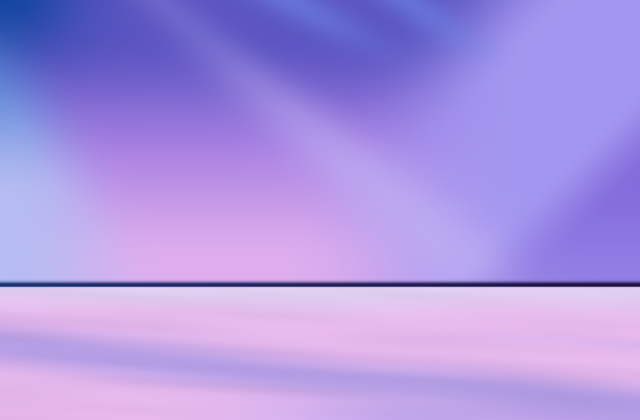
Reproduce this background procedurally as a WebGL 2 fragment shader.

```glsl
#version 300 es
precision highp float;
// A softly lit violet wall above a pale glossy floor.
// The wall is a vertical gradient crossed by slanted light and shadow;
// the floor is a pastel gradient with drifting, noise-bent streaks.

uniform vec2 u_resolution;
out vec4 outColor;

const float HORIZON = 0.32;
const float LINE_GLOW = 0.007;      // softness of the dark seam above the floor
const float STREAK_AMOUNT = 0.035;  // brightness variation of the floor

const vec3 WALL_TOP = vec3(0.36, 0.33, 0.76);
const vec3 WALL_MID = vec3(0.66, 0.50, 0.89);
const vec3 WALL_LOW = vec3(0.87, 0.68, 0.93);
const vec3 LAVENDER = vec3(0.64, 0.59, 0.94);
const vec3 BEAM     = vec3(0.75, 0.69, 0.95);
const vec3 GLINT    = vec3(0.43, 0.53, 0.90);
const vec3 SKY_HIGH = vec3(0.40, 0.55, 0.86);
const vec3 SKY_LOW  = vec3(0.71, 0.74, 0.95);
const vec3 DEEP     = vec3(0.06, 0.27, 0.62);
const vec3 SHADOW   = vec3(0.50, 0.40, 0.85);
const vec3 SEAM_L   = vec3(0.06, 0.16, 0.42);
const vec3 SEAM_R   = vec3(0.10, 0.03, 0.22);
const vec3 FLOOR_PALE   = vec3(0.87, 0.83, 0.95);
const vec3 FLOOR_PINK   = vec3(0.90, 0.72, 0.92);
const vec3 FLOOR_VIOLET = vec3(0.67, 0.60, 0.89);
const vec3 FLOOR_NEAR   = vec3(0.77, 0.66, 0.93);

float hash(vec2 p) {
  return fract(sin(dot(p, vec2(127.1, 311.7))) * 43758.5453);
}

float noise(vec2 p) {
  vec2 i = floor(p), f = fract(p);
  f = f * f * (3.0 - 2.0 * f);
  return mix(mix(hash(i), hash(i + vec2(1, 0)), f.x),
             mix(hash(i + vec2(0, 1)), hash(i + vec2(1, 1)), f.x), f.y);
}

float bell(float d, float width) {
  d /= width;
  return exp(-d * d);
}

// Signed distance from the line through a with direction dir
float across(vec2 p, vec2 a, vec2 dir) {
  dir = normalize(dir);
  return dot(p - a, vec2(-dir.y, dir.x));
}

vec3 wall(vec2 p) {
  vec3 col = mix(WALL_LOW, WALL_MID, smoothstep(0.36, 0.70, p.y));
  col = mix(col, WALL_TOP, smoothstep(0.60, 0.92, p.y));

  // Wide lavender light filling the right side
  float right = smoothstep(-0.10, 0.18, across(p, vec2(0.92, 0.80), vec2(1.0, 1.0)) * -1.0);
  col = mix(col, LAVENDER, right * smoothstep(0.66, 1.25, p.x));

  // Main diagonal beam, widening as it falls
  float fall = 1.0 - p.y;
  float d = across(p, vec2(0.73, 0.70), vec2(0.76, -0.65));
  col = mix(col, BEAM, bell(d, 0.045 + 0.09 * fall) * mix(0.18, 0.65, smoothstep(0.0, 0.5, fall)));

  // Blue glints entering from the top edge
  float fade = smoothstep(0.80, 1.0, p.y);
  float glints = bell(across(p, vec2(0.72, 0.98), vec2(1.0, -0.6)), 0.045)
               + bell(across(p, vec2(1.03, 0.95), vec2(1.0, -0.8)), 0.045);
  col = mix(col, GLINT, 0.55 * min(glints, 1.0) * fade);

  // Pale blue light along the left edge, deep blue in the corner
  float left = smoothstep(-0.10, 0.11, -across(p, vec2(0.0, 0.92), vec2(0.57, -0.83)));
  left *= smoothstep(0.42, 0.0, p.x);
  col = mix(col, mix(SKY_LOW, SKY_HIGH, smoothstep(0.52, 0.84, p.y)), left);
  col = mix(col, DEEP, 0.95 * bell(length((p - vec2(0.01, 1.02)) * vec2(0.85, 1.0)), 0.15));

  // Slanted shadow at the right
  float shade = smoothstep(-0.05, 0.11, -across(p, vec2(1.39, 0.595), vec2(1.0, 1.0)));
  return mix(col, SHADOW, shade * mix(0.50, 0.88, smoothstep(0.32, 0.58, p.y)));
}

vec3 ground(vec2 p) {
  float bend = noise(vec2(p.x * 2.5, p.y * 9.0)) - 0.5;
  float y = p.y + 0.025 * bend;
  vec3 col = mix(FLOOR_PINK, FLOOR_PALE, smoothstep(0.23, 0.32, y) * 0.85);

  // Near floor turns violet toward the right
  col = mix(col, FLOOR_NEAR, smoothstep(0.10, 0.0, y) * smoothstep(0.35, 1.0, p.x));

  // Broad violet band sloping down to the right
  float band = y - (0.172 - 0.09 * p.x);
  col = mix(col, FLOOR_VIOLET, 0.85 * bell(band, 0.048));

  // Thin lilac streak and fine horizontal sheen
  float streak = bell(y - (0.225 - 0.025 * p.x), 0.014) * smoothstep(0.7, 1.5, p.x);
  col = mix(col, FLOOR_NEAR, 0.35 * streak);
  float sheen = noise(vec2(p.x * 3.0, (p.y + 0.06 * p.x) * 45.0)) - 0.5;
  return col + STREAK_AMOUNT * sheen;
}

void main() {
  vec2 p = gl_FragCoord.xy / u_resolution.y;
  float pixel = 1.0 / u_resolution.y;
  float x = gl_FragCoord.x / u_resolution.x;

  // Dark seam: soft toward the wall, crisp toward the floor
  vec3 back = wall(p);
  float seam = bell(max(p.y - HORIZON - 0.002, 0.0), LINE_GLOW);
  back = mix(back, mix(SEAM_L, SEAM_R, x), 0.95 * seam);

  float above = smoothstep(-pixel, pixel, p.y - HORIZON + 0.003);
  outColor = vec4(mix(ground(p), back, above), 1.0);
}
```
